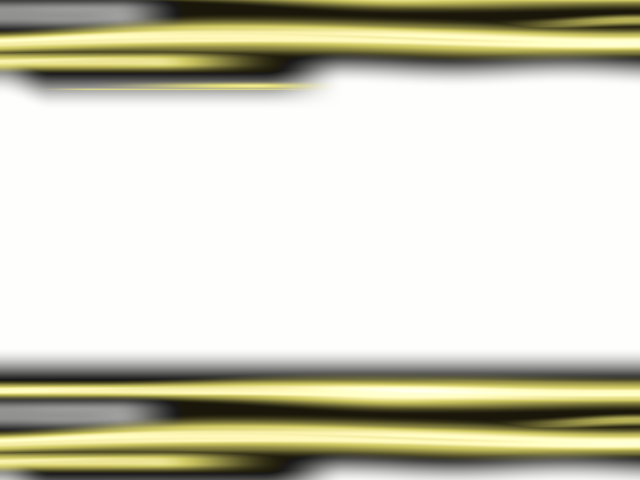
A WebGL 2 fragment shader for this background:

```glsl
#version 300 es
precision highp float;
// Flowing golden streaks on black, with soft grey shadows over white bands.

uniform vec2 u_resolution;
out vec4 fragColor;

float hash(vec2 p) {
    return fract(sin(dot(p, vec2(127.1, 311.7))) * 43758.5453);
}

float noise(vec2 p) {
    vec2 i = floor(p), f = fract(p);
    f = f * f * (3.0 - 2.0 * f);
    return mix(mix(hash(i), hash(i + vec2(1, 0)), f.x),
               mix(hash(i + vec2(0, 1)), hash(i + vec2(1, 1)), f.x), f.y);
}

// Falls from one to zero between a and b.
float fall(float a, float b, float x) {
    return 1.0 - smoothstep(a, b, x);
}

// Soft horizontal stream around a centre line.
float stream(float y, float centre, float halfWidth) {
    return fall(0.15, 1.25, abs(y - centre) / halfWidth);
}

// Black through olive and yellow to cream.
vec3 gold(float v) {
    return min(vec3(v, 0.97 * v, 0.48 * v + 1.2 * max(v - 0.8, 0.0)), 1.0);
}

// Shadow level: zero inside the dark band, one on the white ground.
float shadow(float x, float y) {
    float side = smoothstep(0.41, 0.54, x);
    float corner = 3.0 * fall(0.0, 0.08, x);
    float wave = 0.4 * cos((x - 0.71) * 18.0);
    float above = fall(-11.0, -3.6, y);
    float belowLeft = smoothstep(14.6, 23.0, y + corner);
    float belowRight = smoothstep(11.0, 18.0, y - wave);
    return mix(pow(max(above, belowLeft), 0.6), pow(max(above, belowRight), 0.6), side);
}

// Brightness of all golden streams.
float streams(float x, float y) {
    float flow = 0.75 * cos((x - 0.95) * 5.4);
    float fine = noise(vec2(x * 3.0, (y - flow) * 1.6));
    float broad = noise(vec2(x * 2.0 + 7.0, (y - flow) * 0.8));
    float grain = 0.82 + 0.14 * fine + 0.16 * broad;

    float upper = stream(y, -2.0 + 0.6 * smoothstep(0.35, 0.65, x),
                         mix(1.8, 3.6, smoothstep(0.15, 0.62, x)) - 0.5 * smoothstep(0.7, 1.0, x));
    upper *= 1.0 + 0.1 * exp(-pow((x - 0.63) / 0.15, 2.0));
    float middle = stream(y, 8.2 + flow + 0.5 * fall(0.0, 0.3, x),
                          mix(2.4, 3.8, smoothstep(0.0, 0.35, x)) - 0.8 * smoothstep(0.7, 1.0, x));
    float lower = 0.92 * stream(y, 12.8, 2.2) * fall(0.24, 0.46, x);
    float wisp = 0.75 * stream(y, 5.4 - 1.2 * smoothstep(0.78, 1.0, x), 1.3) * smoothstep(0.72, 0.98, x);
    float body = max(max(upper, middle), max(lower, wisp)) * grain;

    // Thin detached streak with a pale lower rim.
    float streak = 0.9 * exp(-pow((y - 17.9) / 0.6, 2.0)) * smoothstep(0.12, 0.4, x);
    float rim = 0.6 * exp(-pow((y - 18.6) / 0.18, 2.0)) * smoothstep(0.05, 0.15, x);
    return max(body, max(streak, rim) * fall(0.4, 0.54, x));
}

void main() {
    vec2 p = gl_FragCoord.xy / u_resolution;
    // Percent of the height from the top, repeating every five sixths.
    float y = mod((1.0 - p.y) * 100.0 + 30.0, 83.333) - 30.0;

    float grey = shadow(p.x, y);
    float patchLevel = 0.62 * fall(0.2, 1.2, abs(y - 2.9) / 3.8) * fall(0.18, 0.31, p.x);
    grey = max(grey, patchLevel * (0.9 + 0.15 * noise(vec2(p.x * 9.0, y * 0.6))));

    float glow = streams(p.x, y);
    vec3 base = max(vec3(0.995, 0.995, 0.99) * grey, vec3(0.1, 0.09, 0.04));
    vec3 colour = base * (1.0 - min(glow, 1.0)) + gold(glow);
    fragColor = vec4(min(colour, 1.0), 1.0);
}
```
